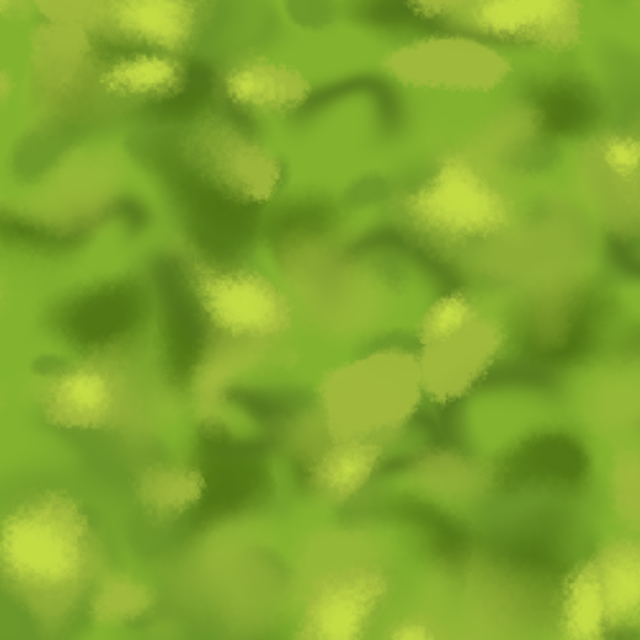
Reproduce this texture procedurally as a Shadertoy shader.

```glsl
const vec3 LEAF   = vec3(0.51, 0.70, 0.18);
const vec3 MOSS   = vec3(0.42, 0.59, 0.16);
const vec3 DEEP   = vec3(0.30, 0.45, 0.07);
const vec3 SHADE  = vec3(0.32, 0.46, 0.11);
const vec3 OLIVE  = vec3(0.635, 0.73, 0.24);
const vec3 BRIGHT = vec3(0.77, 0.87, 0.27);

const float BASE_SCALE   = 6.0;    // broad light and dark drift
const float ARC_GRID     = 4.3;    // shadow arcs per canvas side
const float ARC_WIDTH    = 0.13;   // in arc cells
const float MOSS_GRID    = 7.5;
const float DEEP_GRID    = 5.2;
const float HAZE_GRID    = 4.6;
const float LIGHT_GRID   = 6.4;
const float RAGGED_SCALE = 120.0;  // frequency of the frayed edges
const float RAGGED_SIZE  = 0.011;
const float WARP_SIZE    = 0.06;
const float TAU = 6.2831853;

vec3 hash3(vec2 cell, float seed) {
    vec3 q = fract(vec3(cell.xyx + seed * 7.31) * vec3(0.1031, 0.1030, 0.0973));
    q += dot(q, q.yxz + 33.33);
    return fract((q.xxy + q.yzz) * q.zyx);
}

float noise(vec2 p, float seed) {
    vec2 i = floor(p), f = fract(p);
    f = f * f * f * (f * (f * 6.0 - 15.0) + 10.0);
    float low  = mix(hash3(i, seed).x, hash3(i + vec2(1, 0), seed).x, f.x);
    float high = mix(hash3(i + vec2(0, 1), seed).x, hash3(i + vec2(1, 1), seed).x, f.x);
    return mix(low, high, f.y);
}

vec2 offset(vec2 p, float seed) {
    return vec2(noise(p, seed), noise(p, seed + 1.0)) - 0.5;
}

// Coverage of scattered, lumpy blobs; radii are in cells
float blobs(vec2 p, float grid, float share, vec2 radii, float soft, float seed) {
    vec2 q = p * grid, home = floor(q);
    float lump = 0.7 * (noise(p * 15.0, seed + 5.0) - 0.5);
    float cover = 0.0;
    for (int y = -1; y <= 1; y++)
    for (int x = -1; x <= 1; x++) {
        vec2 cell = home + vec2(x, y);
        vec3 place = hash3(cell, seed), form = hash3(cell, seed + 2.0);
        vec2 d = q - cell - 0.2 - 0.6 * place.xy;
        d.y *= mix(0.85, 1.4, form.y);
        float r = length(d) / mix(radii.x, radii.y, form.x) + lump;
        float mask = 1.0 - smoothstep(1.0 - soft, 1.0 + 0.3 * soft, r);
        cover = max(cover, mask * step(place.z, share));
    }
    return cover;
}

// Blurred parts of flattened rings
float arcs(vec2 p, float seed) {
    vec2 q = p * ARC_GRID, home = floor(q);
    float cover = 0.0;
    for (int y = -1; y <= 1; y++)
    for (int x = -1; x <= 1; x++) {
        vec2 cell = home + vec2(x, y);
        vec3 place = hash3(cell, seed), form = hash3(cell, seed + 2.0);
        vec2 d = q - cell - 0.25 - 0.5 * place.xy;
        d.y *= mix(1.2, 1.8, form.y);
        float ring = (length(d) - mix(0.28, 0.46, form.x)) / ARC_WIDTH;
        float turn = cos(atan(d.y, d.x) - TAU * form.z);
        float part = smoothstep(-0.95, 0.5, turn);
        cover = max(cover, exp(-ring * ring) * part * step(place.z, 0.65));
    }
    return cover;
}

void mainImage(out vec4 fragColor, in vec2 fragCoord) {
    vec2 p = fragCoord / iResolution.y;
    vec2 smoothPos = p + WARP_SIZE * offset(p * 8.0, 11.0);
    vec2 fray = offset(p * RAGGED_SCALE, 21.0) + 0.6 * offset(p * RAGGED_SCALE * 2.1, 24.0);
    vec2 roughPos = smoothPos + RAGGED_SIZE * fray;

    // Broad drift between leaf and moss
    float drift = 0.7 * noise(smoothPos * BASE_SCALE, 31.0)
                + 0.3 * noise(smoothPos * BASE_SCALE * 2.3, 32.0);
    vec3 color = mix(MOSS, LEAF, smoothstep(0.22, 0.6, drift));

    // Dark patches and soft shadows
    float moss = blobs(mix(smoothPos, roughPos, 0.5), MOSS_GRID, 0.4, vec2(0.25, 0.45), 0.6, 41.0);
    color = mix(color, MOSS, 0.85 * moss);
    float deep = blobs(mix(smoothPos, roughPos, 0.5), DEEP_GRID, 0.4, vec2(0.32, 0.52), 0.95, 51.0);
    color = mix(color, DEEP, 0.9 * deep);
    color = mix(color, SHADE, 0.8 * arcs(smoothPos, 61.0));

    // Light patches: frayed on some sides, blurred on others
    float haze = blobs(mix(smoothPos, roughPos, 0.6), HAZE_GRID, 0.55, vec2(0.3, 0.55), 0.8, 91.0);
    color = mix(color, OLIVE, 0.6 * haze);
    float soft = mix(0.3, 1.0, smoothstep(0.2, 0.7, noise(p * 9.0, 71.0)));
    float olive = blobs(roughPos, LIGHT_GRID, 0.7, vec2(0.34, 0.56), soft, 81.0);
    color = mix(color, OLIVE, 0.9 * olive);
    float bright = blobs(roughPos, LIGHT_GRID, 0.5, vec2(0.2, 0.38), 0.9, 81.0);
    color = mix(color, BRIGHT, 0.95 * bright);

    fragColor = vec4(color, 1.0);
}
```
